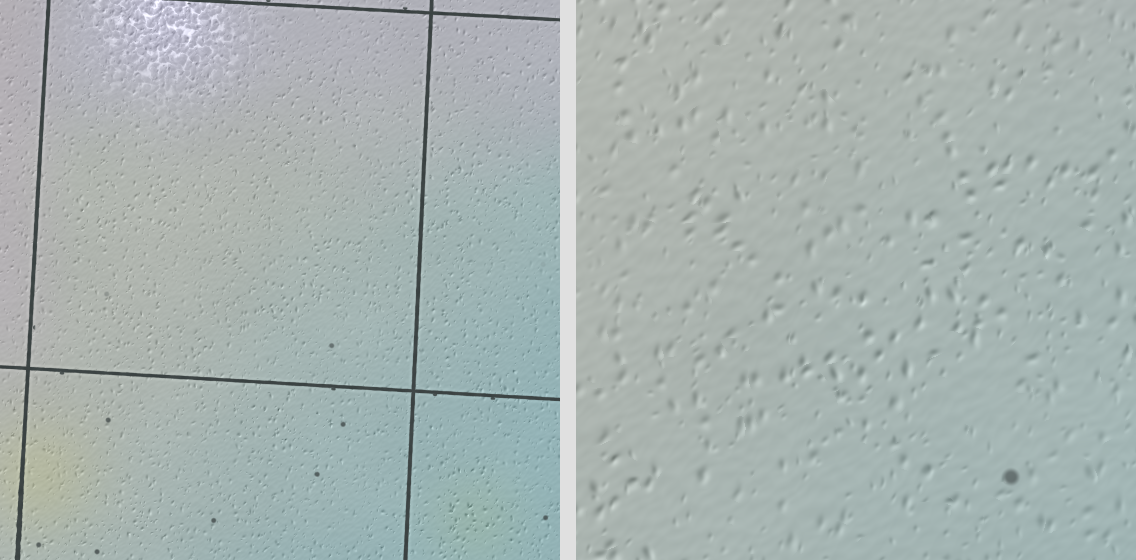
Left, the full canvas; right, a detail of the centre.
A three.js fragment shader for this texture:

```glsl
varying vec2 vUv;

vec3 hash3(vec2 p) {
  vec3 q = vec3(dot(p, vec2(127.1, 311.7)), dot(p, vec2(269.5, 183.3)), dot(p, vec2(419.2, 371.9)));
  return fract(sin(q) * 43758.55);
}

// Cellular noise: offset from the nearest point, and that point's random value
vec3 nearestSpot(vec2 p) {
  vec2 cell = floor(p);
  vec3 nearest = vec3(9.0, 9.0, 0.0);
  for (int j = -1; j <= 1; j++) {
    for (int i = -1; i <= 1; i++) {
      vec2 id = cell + vec2(float(i), float(j));
      vec3 h = hash3(id);
      vec2 d = p - id - h.xy;
      if (dot(d, d) < dot(nearest.xy, nearest.xy)) nearest = vec3(d, h.z);
    }
  }
  return nearest;
}

float cellDistance(vec2 p) {
  return length(nearestSpot(p).xy);
}

vec2 rotate(vec2 p, float a) {
  return vec2(cos(a) * p.x + sin(a) * p.y, cos(a) * p.y - sin(a) * p.x);
}

float clouds(vec2 p) {
  float sum = 0.0;
  float gain = 0.5;
  for (int i = 0; i < 4; i++) {
    sum += gain * sin(p.x + 1.7 * sin(p.y)) * cos(p.y + 1.3 * sin(p.x));
    p = rotate(p, 0.8) * 1.9 + 2.3;
    gain *= 0.55;
  }
  return sum;
}

// Small dents, dark on one side and lit on the other
float dents(vec2 p, float scale, float density) {
  vec3 spot = nearestSpot(p * scale);
  vec2 d = rotate(spot.xy, 0.5 + 1.1 * spot.z / density) * vec2(4.5, 7.5);
  vec2 lit = d + vec2(0.5, 1.5);
  return (1.0 - step(density, spot.z)) * (0.7 * exp(-dot(lit, lit)) - exp(-dot(d, d)));
}

vec3 glazeColor(vec2 p) {
  float cool = smoothstep(0.4, 1.25, 0.72 * p.x + 0.6 * (1.0 - p.y) + 0.06 * clouds(p * 5.0));
  vec3 color = mix(vec3(0.69, 0.71, 0.685), vec3(0.575, 0.7, 0.715), cool);
  color = mix(color, vec3(0.69, 0.69, 0.73), 0.85 * smoothstep(0.6, 0.95, p.y + 0.08 * clouds(p * 4.0)));
  float leftEdge = (1.0 - smoothstep(0.0, 0.16, p.x)) * smoothstep(0.2, 0.5, p.y);
  color = mix(color, vec3(0.71, 0.69, 0.71), 0.8 * leftEdge);
  // Yellow stains low on the floor
  float stain = exp(-90.0 * dot(p - vec2(0.07, 0.15), p - vec2(0.07, 0.15)));
  stain += 0.6 * exp(-130.0 * dot(p - vec2(0.85, 0.07), p - vec2(0.85, 0.07)));
  color += stain * vec3(0.03, 0.015, -0.055);
  return color + 0.012 * clouds(p * 9.0);
}

void main() {
  vec2 p = vUv;
  vec3 color = glazeColor(p);

  // Stretched grain and dents
  vec2 warped = p + 0.004 * vec2(clouds(p * 45.0), clouds(p * 52.0 + 4.0));
  vec2 grainUv = rotate(warped, 0.65) * vec2(75.0, 150.0);
  color += 0.028 * (cellDistance(grainUv) - cellDistance(grainUv + vec2(0.2, 0.45)));
  float patchy = 0.75 + 0.5 * clouds(p * 11.0 + 3.0);
  color += patchy * (0.17 * dents(warped, 62.0, 0.45) + 0.12 * dents(warped + 3.7, 105.0, 0.35));

  // Lamp glare broken into bright wormy ridges
  vec2 lamp = (p - vec2(0.3, 0.985)) / vec2(0.13, 0.14);
  float glare = exp(-dot(lamp, lamp));
  vec2 ridgeUv = (p + 0.009 * vec2(clouds(p * 60.0), clouds(p * 70.0 + 2.0))) * 85.0;
  float ridge = cellDistance(ridgeUv);
  float slope = ridge - cellDistance(ridgeUv + vec2(0.25, -0.3));
  color += glare * (vec3(0.05, 0.045, 0.09) + 0.2 * smoothstep(0.45, 0.8, ridge) + 0.2 * slope);

  // Slightly skewed tile grid
  vec2 tile = vec2((p.x - 0.031 - 0.056 * p.y) / (0.693 - 0.009 * p.y),
                   (p.y - 0.345 + 0.0585 * p.x) / (0.6735 + 0.0045 * p.x));
  vec2 seam = abs(fract(tile + 0.5) - 0.5) * 0.685;
  float rough = 0.0006 * clouds(p * 110.0);
  float worn = (1.0 - smoothstep(0.1, 0.2, p.y)) * (1.0 - smoothstep(0.1, 0.2, p.x));
  seam += rough * (1.0 + 1.5 * worn);
  seam.x -= 0.0008 * worn;
  float joint = min(seam.x, seam.y + 0.0004);

  // Pale tile lip, then dark joint
  color += 0.035 * smoothstep(0.003, 0.006, joint) * (1.0 - smoothstep(0.006, 0.011, joint));
  float dark = 1.0 - smoothstep(0.0022, 0.0047, joint);

  // Chips beside joints and sparse pits
  vec3 chip = nearestSpot(p * 24.0);
  float chipMask = step(0.72, chip.z) * (1.0 - smoothstep(0.06, 0.13, length(chip.xy)));
  dark = max(dark, 0.9 * chipMask * (1.0 - smoothstep(0.006, 0.01, joint)));
  vec3 pit = nearestSpot(p * 13.0 + 5.0);
  float pitMask = step(0.9, pit.z) * (1.0 - smoothstep(0.03, 0.08, length(pit.xy)));
  dark = max(dark, 0.75 * pitMask * (1.0 - smoothstep(0.3, 0.6, p.y)));

  vec3 jointColor = vec3(0.235, 0.265, 0.265) + 0.03 * clouds(p * 80.0);
  gl_FragColor = vec4(mix(color, jointColor, dark), 1.0);
}
```
